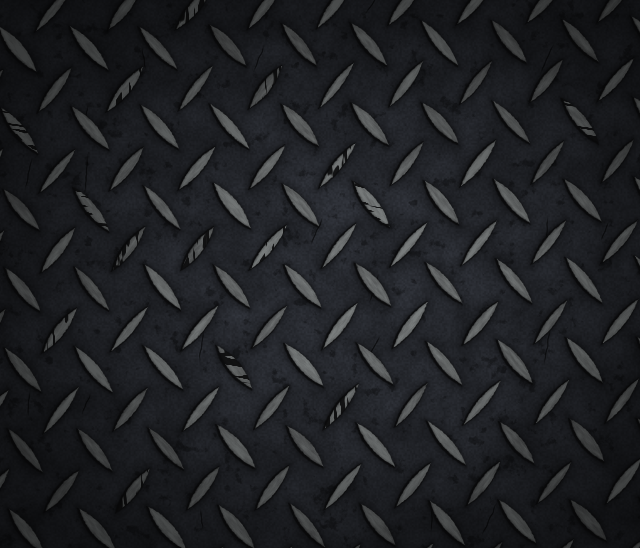
A Shadertoy shader for this texture:

```glsl
const vec2 PITCH = vec2(0.1097, 0.1253);
const vec2 FIRST_STUD = vec2(0.0286, 0.7786);
const float PLATE_TILT = 0.0175;
const float STUD_LEAN = 0.684;
const vec3 PLATE = vec3(0.158, 0.168, 0.192);
const vec3 WORN_STEEL = vec3(0.47, 0.485, 0.485);
const vec3 DARK_STEEL = vec3(0.27, 0.275, 0.28);
const vec3 GRIME = vec3(0.035, 0.035, 0.038);

float hash(vec2 p) {
    vec3 h = fract(p.xyx * 0.1031);
    h += dot(h, h.yzx + 33.33);
    return fract((h.x + h.y) * h.z);
}

float noise(vec2 p) {
    vec2 i = floor(p), f = fract(p);
    f = f * f * (3.0 - 2.0 * f);
    return mix(mix(hash(i), hash(i + vec2(1, 0)), f.x),
               mix(hash(i + vec2(0, 1)), hash(i + vec2(1, 1)), f.x), f.y);
}

float fbm(vec2 p) {
    float sum = 0.0, amp = 0.5;
    for (int i = 0; i < 5; i++) {
        sum += amp * noise(p);
        p = mat2(1.6, 1.2, -1.2, 1.6) * p + 7.3;
        amp *= 0.5;
    }
    return sum;
}

vec2 rotate(vec2 p, float a) {
    float c = cos(a), s = sin(a);
    return vec2(c * p.x + s * p.y, c * p.y - s * p.x);
}

// Pointed lens: size.x is the half width, size.y the half length
float lens(vec2 p, vec2 size) {
    p = abs(p);
    float r = dot(size, size) / (2.0 * size.x);
    float off = r - size.x;
    return (p.y - size.y) * off > p.x * size.y
        ? length(p - vec2(0, size.y))
        : length(p + vec2(off, 0)) - r;
}

// One lattice of raised studs, drawn over the plate colour
vec3 addStuds(vec3 base, vec2 p, vec2 shift, float lean, vec2 size, float seed, float light, float px) {
    vec2 grid = p / PITCH - shift;
    vec2 id = floor(grid + 0.5);
    vec2 key = id + 40.0 + seed;
    float tone = hash(key), wear = hash(key + 17.0);
    vec2 cell = (grid - id) * PITCH;
    cell += 0.0025 * (vec2(hash(key + 5.0), hash(key + 9.0)) - 0.5);
    float angle = lean + 0.07 * (hash(key + 23.0) - 0.5);
    vec2 q = rotate(cell, angle);
    size *= vec2(0.88 + 0.24 * hash(key + 31.0), 0.95 + 0.09 * tone);

    // Sloped sides and soft contact shadow
    float rough = 0.0011 * (noise(p * 330.0) - 0.5);
    float side = lens(rotate(cell + vec2(0.0018, 0.0008), angle), size + vec2(0.0020, 0.0025));
    base *= 1.0 - 0.42 * exp(-max(side, 0.0) / 0.0055);
    base = mix(base, GRIME * (0.5 + 0.5 * light), 0.85 * smoothstep(0.0018, -0.0012, side + rough));

    // Worn top face, with a brighter rim and brushed tone
    float d = lens(q, size) + rough;
    float brushed = fbm(q * vec2(260.0, 70.0) + key * 3.0);
    vec3 face = mix(DARK_STEEL, WORN_STEEL, clamp(brushed * 0.9 + 0.5 * tone + 0.05, 0.0, 1.0));
    face *= 0.80 + 0.20 * smoothstep(0.0, -0.004, d);
    face *= 1.0 + 0.18 * smoothstep(-0.003, 0.0, d) * step(0.0, q.x);

    // Some studs are gouged across
    float gouge = noise(vec2(q.y * 190.0 + q.x * 210.0, tone * 50.0 + q.x * 60.0));
    face = mix(face, GRIME, step(0.91, wear) * 0.9 * smoothstep(0.58, 0.70, gouge));
    return mix(base, face * light, smoothstep(px, -px, d));
}

// Sparse thin scratches, at most one in each square
float scratches(vec2 p, float pitch, float chance, float px) {
    vec2 id = floor(p / pitch);
    vec2 q = p - (id + 0.5) * pitch;
    float pick = hash(id + 61.0);
    q = rotate(q, 0.9 * (hash(id + 71.0) - 0.7));
    q.x += 0.002 * (noise(q.yy * 90.0 + id) - 0.5);
    float reach = pitch * (0.15 + 0.25 * hash(id + 83.0));
    float line = smoothstep(0.0005 + px, 0.0002, abs(q.x));
    return line * smoothstep(reach, reach * 0.5, abs(q.y)) * step(pick, chance);
}

float vignette(vec2 p) {
    vec2 e = (p - vec2(0.54, 0.42)) / vec2(0.62, 0.53);
    return mix(1.0, 0.38, smoothstep(0.15, 1.15, length(e)));
}

void mainImage(out vec4 fragColor, in vec2 fragCoord) {
    vec2 p = fragCoord / iResolution.x;
    float px = 0.8 / iResolution.x;
    float light = vignette(p);

    // Mottled plate with grain, dark stains and scratches
    vec3 color = PLATE * light * (0.72 + 0.58 * fbm(p * 22.0));
    color *= 0.88 + 0.24 * noise(p * 380.0);
    color *= 1.0 - 0.35 * smoothstep(0.62, 0.78, fbm(p * 65.0 + 11.0));
    color *= 1.0 - 0.55 * scratches(p, 0.09, 0.16, px);

    // Two interleaved lattices leaning opposite ways
    vec2 q = rotate(p - FIRST_STUD, PLATE_TILT);
    float studLight = mix(light, 1.0, 0.15);
    color = addStuds(color, q, vec2(0.0), STUD_LEAN, vec2(0.0086, 0.0435), 0.0, studLight, px);
    color = addStuds(color, q, vec2(0.52, -0.51), -STUD_LEAN, vec2(0.0070, 0.0425), 101.0, studLight, px);
    fragColor = vec4(color, 1.0);
}
```
